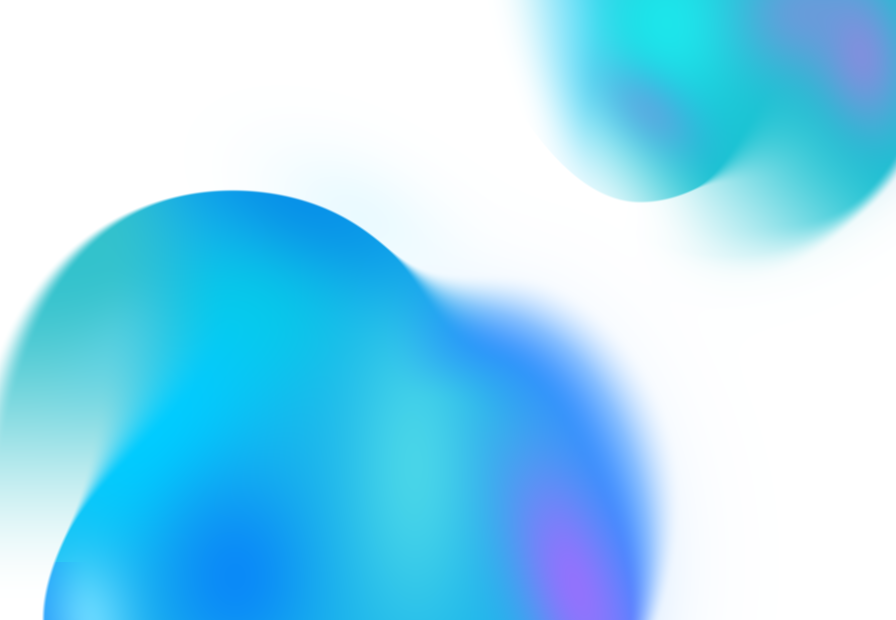
This background is drawn by a Shadertoy shader. Its source:

```glsl
// Two soft liquid blobs on white: a large blue one below, a teal one in the corner.
// Each outline is a distance formula whose edge softness varies along the curve,
// and the insides are built up from tilted Gaussian glows of colour.

const vec3 WHITE  = vec3(1.0);
const vec3 SKY    = vec3(0.10, 0.71, 0.92);
const vec3 CROWN  = vec3(0.03, 0.57, 0.91);
const vec3 AQUA   = vec3(0.03, 0.79, 0.88);
const vec3 CYAN   = vec3(0.00, 0.81, 1.00);
const vec3 ICE    = vec3(0.42, 0.86, 1.00);
const vec3 AZURE  = vec3(0.04, 0.54, 0.97);
const vec3 RIM    = vec3(0.18, 0.56, 1.00);
const vec3 MINT   = vec3(0.29, 0.84, 0.91);
const vec3 VIOLET = vec3(0.57, 0.45, 0.99);
const vec3 TEAL   = vec3(0.10, 0.76, 0.82);
const vec3 FILM   = vec3(0.20, 0.76, 0.80);
const vec3 BRIGHT = vec3(0.11, 0.90, 0.92);
const vec3 LILAC  = vec3(0.53, 0.55, 0.87);

// Bell curve of a single value
float bell(float x, float center, float width) {
    float t = (x - center) / width;
    return exp(-t * t);
}

// Elliptical Gaussian, tilted by an angle in radians
float glow(vec2 p, vec2 center, vec2 radii, float tilt) {
    float c = cos(tilt), s = sin(tilt);
    vec2 q = mat2(c, -s, s, c) * (p - center) / radii;
    return exp(-dot(q, q));
}

// Coverage of a shape from its distance, with a chosen edge softness
float cover(float dist, float softness) {
    float s = softness + 1.0 / iResolution.y;
    return 1.0 - smoothstep(-s, s, dist);
}

// Large blob: a circle with one broad lobe and one dip
vec3 largeBlob(vec3 color, vec2 p) {
    vec2 q = p - vec2(0.509, 0.094);
    float angle = atan(q.y, q.x);
    float radius = 0.538 + 0.098 * bell(angle, 2.09, 0.593)
                         - 0.066 * bell(angle, 1.134, 0.297);
    float dist = length(q) - radius;
    float rightSide = 1.0 - smoothstep(0.85, 1.35, angle);
    float softness = 0.001 + 0.068 * rightSide * smoothstep(-0.4, 0.5, angle)
                   + 0.012 * rightSide + 0.022 * smoothstep(1.9, 2.6, angle);

    // Inner body
    vec3 body = SKY;
    body = mix(body, AQUA, 0.9 * glow(p, vec2(0.40, 0.50), vec2(0.17, 0.13), 0.3));
    body = mix(body, CYAN, glow(p, vec2(0.25, 0.29), vec2(0.26, 0.13), 0.9));
    body = mix(body, ICE, glow(p, vec2(0.14, -0.01), vec2(0.08, 0.11), 0.0));
    body = mix(body, AZURE, glow(p, vec2(0.38, 0.07), vec2(0.13, 0.16), 0.0));
    body = mix(body, MINT, 0.95 * glow(p, vec2(0.67, 0.25), vec2(0.11, 0.26), 0.0));
    body = mix(body, RIM, rightSide * (1.0 - smoothstep(0.02, 0.18, -dist)));
    body = mix(body, VIOLET, glow(p, vec2(0.93, 0.05), vec2(0.23, 0.09), 1.9));

    // Pale film to the left of the body, fading downward
    vec3 film = mix(WHITE, FILM, smoothstep(0.02, 0.58, p.y));
    film = mix(film, ICE, 0.25 * glow(p, vec2(0.20, 0.44), vec2(0.12, 0.07), 0.9));
    float bodyLeft = 0.07 + 0.20 * smoothstep(0.0, 0.5, p.y);
    float bodySoftness = mix(0.002, 0.10, smoothstep(0.13, 0.48, p.y));
    vec3 fill = mix(film, body, cover(bodyLeft - p.x, bodySoftness));
    fill = mix(fill, CROWN, glow(p, vec2(0.48, 0.69), vec2(0.26, 0.11), -0.5));

    // Faint halos outside the edge
    color = mix(color, ICE, 0.14 * glow(p, vec2(0.58, 0.65), vec2(0.16, 0.09), -0.5));
    color = mix(color, RIM, 0.16 * rightSide * exp(-max(dist, 0.0) / 0.05));
    return mix(color, fill, cover(dist, softness));
}

// Corner blob: a round back lobe behind a bowl-shaped front lobe
vec3 cornerBlob(vec3 color, vec2 p) {
    // Back lobe, thinning out toward its lower left
    float backDist = length(p - vec2(1.174, 0.915)) - 0.328;
    float backSoftness = mix(0.045, 0.012, smoothstep(1.2, 1.4, p.x));
    float density = smoothstep(0.0, 0.5, p.x - 1.05 + 0.9 * (p.y - 0.62))
                  * smoothstep(0.95, 1.15, p.x);
    color = mix(color, TEAL, 0.10 * smoothstep(1.0, 1.2, p.x)
                             * exp(-max(backDist, 0.0) / 0.03));
    color = mix(color, TEAL, density * cover(backDist, backSoftness));

    // Front lobe: crisp at the bottom, blurred at the left
    float dx = p.x - 1.032;
    float bowl = 0.674 + (dx < 0.0 ? 3.9 : 2.65) * dx * dx;
    float bowlSoftness = mix(0.001, 0.12, smoothstep(1.12, 1.32, p.x));
    float leftEdge = 0.90 - 0.10 * (p.y - 0.75);
    float leftSoftness = mix(0.05, 0.10, smoothstep(0.75, 1.0, p.y));
    vec3 front = mix(WHITE, TEAL, smoothstep(-0.05, 0.22, p.x - 0.95 + 0.6 * (p.y - 0.72)));
    front = mix(front, ICE, 0.8 * glow(p, vec2(0.92, 0.96), vec2(0.10, 0.20), 0.0));
    front = mix(front, BRIGHT, glow(p, vec2(1.08, 0.96), vec2(0.12, 0.14), 0.0));
    front = mix(front, SKY, 0.3 * glow(p, vec2(1.05, 0.83), vec2(0.10, 0.06), -0.5));
    front = mix(front, LILAC, 0.45 * glow(p, vec2(1.05, 0.82), vec2(0.09, 0.05), -0.7));
    float alpha = cover(bowl - p.y, bowlSoftness) * cover(leftEdge - p.x, leftSoftness);
    color = mix(color, front, alpha);

    // Lilac sheen over both lobes
    color = mix(color, LILAC, 0.65 * glow(p, vec2(1.29, 0.98), vec2(0.10, 0.10), 0.0));
    return mix(color, LILAC, 0.9 * glow(p, vec2(1.39, 0.91), vec2(0.07, 0.12), 0.2));
}

void mainImage(out vec4 fragColor, in vec2 fragCoord) {
    vec2 p = fragCoord / iResolution.y;
    vec3 color = cornerBlob(WHITE, p);
    color = largeBlob(color, p);
    fragColor = vec4(color, 1.0);
}
```
